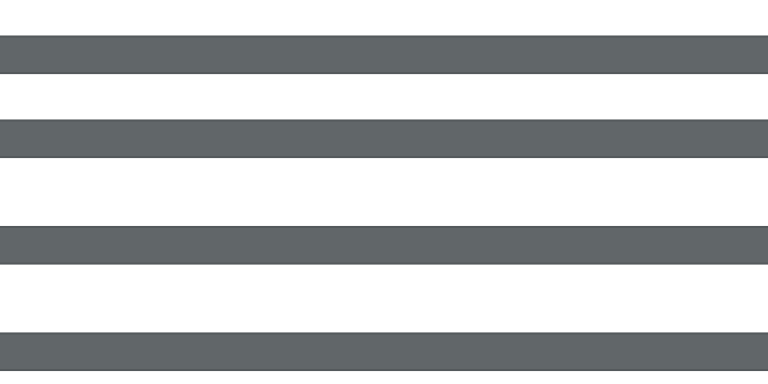
Write a WebGL 1 fragment shader that draws this pattern.

```glsl
precision highp float;

// Four flat grey bands across a white ground, each with a thin darker rim.
// Bands come from a loop over evenly stepped centres, the top one set closer;
// the distance to each centre line gives the smoothed fill and rim.

uniform vec2 u_resolution;

// Height of a band's centre line, counted from the bottom.
float bandCentre(float index) {
    return 0.0840 + 0.2773 * index - 0.0586 * step(2.5, index);
}

void main() {
    float y = gl_FragCoord.y / u_resolution.y;
    float pixel = 1.0 / u_resolution.y;

    // Distance to the nearest centre line
    float dist = 1.0;
    for (int i = 0; i < 4; i++) {
        dist = min(dist, abs(y - bandCentre(float(i))));
    }

    // Coverage of the whole band and of its rim
    float band = clamp((0.0503 - dist) / pixel + 0.5, 0.0, 1.0);
    float rim = clamp((dist - 0.0449) / pixel + 0.5, 0.0, 1.0);

    vec3 grey = mix(vec3(0.38, 0.40, 0.41), vec3(0.33, 0.35, 0.36), rim);
    gl_FragColor = vec4(mix(vec3(1.0), grey, band), 1.0);
}
```
